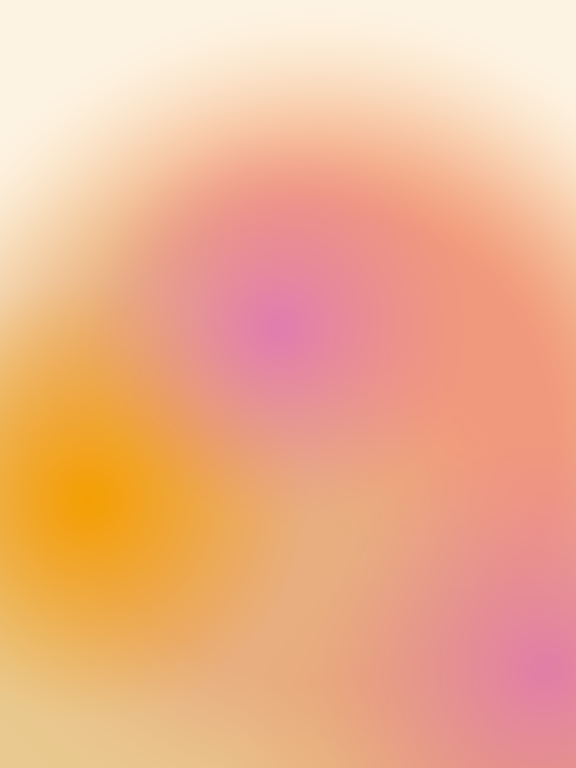
A Shadertoy shader for this background:

```glsl
const vec2 CANVAS = vec2(0.75, 1.0);

// Palette
const vec3 CREAM   = vec3(0.992, 0.953, 0.886);
const vec3 SAND    = vec3(0.914, 0.788, 0.560);
const vec3 APRICOT = vec3(0.973, 0.753, 0.502);
const vec3 TAN     = vec3(0.910, 0.682, 0.500);
const vec3 CORAL   = vec3(0.945, 0.600, 0.490);
const vec3 GOLD    = vec3(0.960, 0.625, 0.020);
const vec3 ORCHID  = vec3(0.886, 0.490, 0.680);
const vec3 ROSE    = vec3(0.886, 0.496, 0.650);
const vec3 EMBER   = vec3(0.914, 0.585, 0.430);

// Large warm disc
const vec2 DISC_CENTER = vec2(0.417, 0.414);
const float DISC_OUTER = 0.592;
const float DISC_INNER = 0.306;

// Diagonal change from tan to coral
const vec2 BAND_ORIGIN = vec2(0.260, 0.674);
const vec2 BAND_NORMAL = vec2(0.740, 0.670);

// Glow centers and radii
const vec2 GOLD_CENTER   = vec2(0.115, 0.349);
const vec2 ORCHID_CENTER = vec2(0.362, 0.573);
const vec2 ROSE_CENTER   = vec2(0.710, 0.128);
const vec2 EMBER_CENTER  = vec2(0.690, -0.070);
const float GOLD_RADIUS   = 0.28;
const float ORCHID_RADIUS = 0.25;
const float ROSE_RADIUS   = 0.30;
const float EMBER_RADIUS  = 0.39;
const float CORE_SOFTNESS = 0.012;

// Radial falloff: one at the center, zero at the radius
float glow(vec2 p, vec2 center, float radius, float power) {
    float d = length(vec3(p - center, CORE_SOFTNESS)) - CORE_SOFTNESS;
    return pow(clamp(1.0 - d / radius, 0.0, 1.0), power);
}

void mainImage(out vec4 fragColor, in vec2 fragCoord) {
    vec2 p = fragCoord / iResolution.xy * CANVAS;

    // Cream sky above sand
    float sky = smoothstep(0.3, 0.8, p.y);
    vec3 color = mix(SAND, CREAM, sky);

    // Warm disc with a paler rim
    float depth = clamp((DISC_OUTER - distance(p, DISC_CENTER))
                        / (DISC_OUTER - DISC_INNER), 0.0, 1.0);
    float band = smoothstep(-0.13, 0.14, dot(p - BAND_ORIGIN, BAND_NORMAL));
    vec3 core = mix(TAN, CORAL, band);
    vec3 rim = mix(SAND, APRICOT, sky);
    color = mix(color, mix(rim, core, depth), smoothstep(0.0, 1.0, depth));

    // Layered glows
    color = mix(color, EMBER, 0.9 * glow(p, EMBER_CENTER, EMBER_RADIUS, 1.0));
    color = mix(color, GOLD, glow(p, GOLD_CENTER, GOLD_RADIUS, 1.2));
    color = mix(color, ORCHID, glow(p, ORCHID_CENTER, ORCHID_RADIUS, 1.4));
    color = mix(color, ROSE, glow(p, ROSE_CENTER, ROSE_RADIUS, 1.3));

    fragColor = vec4(color, 1.0);
}
```
